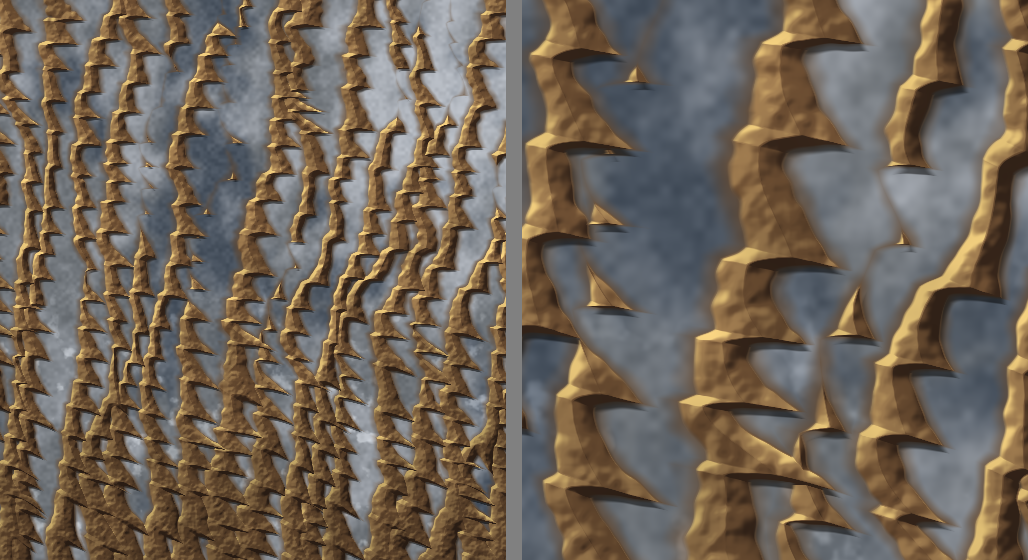
Left: the whole. Right: its middle third, enlarged.
This texture is drawn by a WebGL 1 fragment shader. Its source:

```glsl
precision highp float;
uniform vec2 u_resolution;

const float PITCH = 0.057;       // spacing between ridges
const float TEETH = 19.0;        // spurs along the canvas height
const vec2 LIGHT = vec2(-0.6, 0.8);

const vec3 SHADOW = vec3(0.19, 0.13, 0.09);
const vec3 EARTH = vec3(0.39, 0.28, 0.18);
const vec3 SAND = vec3(0.58, 0.45, 0.29);
const vec3 GOLD = vec3(0.88, 0.75, 0.46);
const vec3 SLATE = vec3(0.28, 0.32, 0.37);
const vec3 STONE = vec3(0.42, 0.44, 0.46);
const vec3 PALE = vec3(0.62, 0.64, 0.67);

float hash(vec2 p) {
  return fract(sin(dot(p, vec2(127.1, 311.7))) * 43758.5453);
}

float noise(vec2 p) {
  vec2 i = floor(p), f = fract(p);
  f = f * f * (3.0 - 2.0 * f);
  return mix(mix(hash(i), hash(i + vec2(1.0, 0.0)), f.x),
             mix(hash(i + vec2(0.0, 1.0)), hash(i + 1.0), f.x), f.y);
}

float fbm(vec2 p) {
  float sum = 0.0, amp = 0.5;
  for (int i = 0; i < 4; i++) {
    sum += amp * noise(p);
    p = p * 2.03 + 17.0;
    amp *= 0.5;
  }
  return sum / 0.9375;
}

// One toothed ridge: positive inside, in units of the pitch
float ridge(float dx, float y, float id, float low) {
  dx -= (noise(vec2(id * 17.0, y * 7.0)) - 0.5) * 0.95
      + (noise(vec2(id * 23.0, y * 21.0)) - 0.5) * 0.3;
  float slant = mix(0.2, 0.5, low);
  float phase = (y + slant * dx * PITCH) * TEETH + hash(vec2(id, 3.0))
              + noise(vec2(id * 13.0, y * 8.0)) * 1.2;
  float t = 1.0 - fract(phase);
  float saw = min(t / 0.84, (1.0 - t) / 0.16);
  float size = 0.45 + hash(vec2(id, floor(phase)));
  float reach = saw * saw * size * mix(0.32, 0.6, low);
  float gap = smoothstep(0.72, 0.9, noise(vec2(id * 11.0, y * 6.0 + 4.0)));
  float width = 0.19 + 0.08 * low - 0.32 * gap * (1.0 - low);
  dx -= 0.12 * saw;
  return min(width + dx, width + reach - dx);
}

// Union of the nearby ridges, filling with sand toward the bottom
float sandLevel(vec2 p) {
  float low = 1.0 - smoothstep(0.08, 0.65, p.y);
  float u = (p.x - p.y * (0.06 + 0.12 * p.x)) / PITCH;
  u += (noise(p * vec2(6.0, 5.0)) - 0.5) * 1.1;
  float base = floor(u), level = -1.0;
  for (int k = -2; k <= 1; k++) {
    float id = base + float(k);
    level = max(level, ridge(u - id - 0.5, p.y, id, low));
  }
  float fill = 1.0 - smoothstep(0.0, 0.23, p.y);
  return level + 0.17 * fill + (noise(p * 95.0) - 0.5) * 0.09;
}

float relief(vec2 p, float level) {
  float dome = 1.0 - exp(-4.5 * max(level, 0.0));
  float bumps = noise(p * 115.0) + 0.5 * noise(p * 210.0 + 9.0);
  return dome * (0.014 + 0.0042 * bumps);
}

// Slope toward the light
float facing(vec2 p, float level) {
  vec2 e = vec2(0.0013, 0.0);
  float h = relief(p, level);
  vec2 grad = vec2(relief(p + e.xy, sandLevel(p + e.xy)) - h,
                   relief(p + e.yx, sandLevel(p + e.yx)) - h) / e.x;
  return -dot(grad, LIGHT);
}

vec3 sandColor(float lit, float tone) {
  vec3 c = mix(SHADOW, EARTH, smoothstep(-0.85, -0.1, lit));
  c = mix(c, SAND, smoothstep(-0.1, 0.5, lit));
  c = mix(c, GOLD, smoothstep(0.5, 1.15, lit));
  return c * (0.86 + 0.28 * tone);
}

vec3 floorColor(vec2 p) {
  float cloud = fbm(p * vec2(7.0, 5.0) + 2.0 * fbm(p * 4.0));
  float streak = fbm(vec2(p.x * 16.0 - p.y * 9.0, p.y * 12.0 + p.x * 6.0));
  float glow = 1.0 - smoothstep(0.0, 0.36, length((p - vec2(0.82, 0.76)) * vec2(1.0, 0.8)));
  vec3 c = mix(SLATE, STONE, smoothstep(0.25, 0.5, cloud));
  c = mix(c, PALE, smoothstep(0.38, 0.85, streak * 0.8 + cloud * 0.25 + glow * 0.3));
  float frost = smoothstep(0.62, 0.8, fbm(p * 32.0)) * (1.0 - smoothstep(0.3, 0.6, p.y));
  return c + 0.1 * glow + 0.2 * frost + 0.07 * (noise(p * 150.0) - 0.5);
}

void main() {
  vec2 p = gl_FragCoord.xy / u_resolution.y;
  float level = sandLevel(p);

  // Stone floor with drifted dust and cast shadows
  vec3 ground = floorColor(p);
  float dust = smoothstep(-0.2, 0.02, level) * (0.4 + 0.35 * noise(p * 14.0));
  ground = mix(ground, EARTH, dust);
  ground *= 1.0 - 0.5 * smoothstep(-0.02, 0.12, sandLevel(p + LIGHT * 0.006));

  // Lit sand ridges
  vec3 sand = sandColor(facing(p, level), fbm(p * 22.0));
  sand *= mix(0.84, 1.04, smoothstep(0.0, 0.6, p.y));
  gl_FragColor = vec4(mix(ground, sand, smoothstep(-0.025, 0.035, level)), 1.0);
}
```
